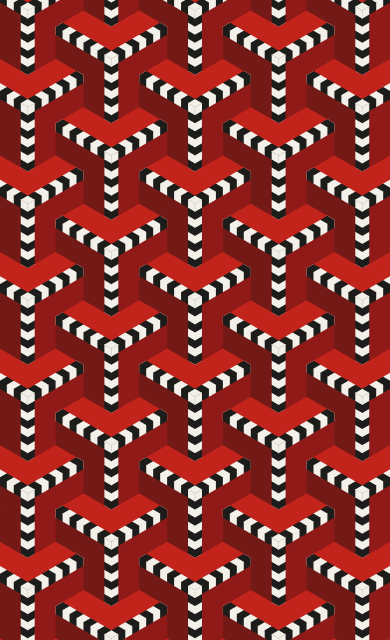
Write a Shadertoy shader that draws this pattern.

```glsl
// Interlocking isometric red tripods with black and white striped cube edges.

const float COLUMNS = 4.663;         // tripod columns across the canvas
const float SQRT3 = 1.7320508;
const float HALF_SQRT3 = 0.8660254;
const float PERIOD = 12.0;           // vertical repeat, in small cube edges
const float ARM_LENGTH = 8.0;
const float FACE_WIDTH = 4.0;

const vec3 TOP_RED = vec3(0.76, 0.14, 0.11);
const vec3 LEFT_RED = vec3(0.45, 0.10, 0.09);
const vec3 RIGHT_RED = vec3(0.565, 0.10, 0.09);
const vec3 INK = vec3(0.11, 0.11, 0.10);
const vec3 IVORY = vec3(0.95, 0.94, 0.91);
const vec3 SEAM = vec3(0.82, 0.81, 0.77);

vec2 rotate(vec2 p, float angle) {
    float c = cos(angle), s = sin(angle);
    return mat2(c, s, -s, c) * p;
}

float coverage(float dist, float pixel) {
    return clamp(0.5 - dist / pixel, 0.0, 1.0);
}

// Isometric heights above a valley (x) and below a peak (y).
vec2 isoHeights(vec2 p) {
    float slope = abs(p.x) / SQRT3;
    return vec2(p.y - slope, p.y + slope);
}

// V-shaped face opening upward from the tripod centre.
float chevronDistance(vec2 p) {
    vec2 h = isoHeights(p);
    return HALF_SQRT3 * max(max(-h.x, h.x - FACE_WIDTH), h.y - ARM_LENGTH);
}

// Row of small cubes pointing upward from the tripod centre.
float armDistance(vec2 p) {
    vec2 h = isoHeights(p);
    float ends = HALF_SQRT3 * max(-h.x, h.y - ARM_LENGTH);
    return max(abs(p.x) - HALF_SQRT3, ends);
}

vec3 armColor(vec2 p, float pixel) {
    float along = isoHeights(p).y;
    // Alternate cubes, with the central one ivory
    float wave = abs(mod(along + 0.5, 2.0) - 1.0);
    vec3 color = mix(IVORY, INK, coverage(HALF_SQRT3 * (0.5 - wave), pixel));
    // Fine edges on the central cube
    float seam = max(abs(p.x) - 0.04, along - 1.0);
    return mix(color, SEAM, coverage(seam, pixel));
}

vec3 faceColor(int side) {
    return side == 0 ? TOP_RED : (side == 1 ? LEFT_RED : RIGHT_RED);
}

// Adds one tripod to the weighted face and arm colours.
void addTripod(vec2 p, float pixel, inout vec4 faces, inout vec4 arms) {
    for (int side = 0; side < 3; side++) {
        vec2 q = rotate(p, -radians(120.0) * float(side));
        float faceCover = coverage(chevronDistance(q), pixel);
        float armCover = coverage(armDistance(-q), pixel);
        faces += faceCover * vec4(faceColor(side), 1.0);
        arms += armCover * vec4(armColor(-q, pixel), 1.0);
    }
}

void mainImage(out vec4 fragColor, in vec2 fragCoord) {
    // One unit is the edge of a small cube
    float scale = COLUMNS * PERIOD * HALF_SQRT3 / iResolution.x;
    vec2 p = (fragCoord - 0.5 * iResolution.xy) * scale - vec2(0.0, 2.45);

    // Neighbouring tripods on a triangular lattice
    vec4 faces = vec4(0.0), arms = vec4(0.0);
    float nearColumn = round(p.x / (PERIOD * HALF_SQRT3));
    for (int i = -1; i <= 1; i++) {
        float column = nearColumn + float(i);
        float shift = 0.5 * column;
        float nearRow = round(p.y / PERIOD - shift);
        for (int j = -1; j <= 1; j++) {
            float row = nearRow + float(j);
            vec2 center = PERIOD * vec2(column * HALF_SQRT3, row + shift);
            addTripod(p - center, scale, faces, arms);
        }
    }

    // Striped arms over the red faces
    vec3 color = faces.rgb / max(faces.a, 0.001);
    color = color * (1.0 - min(arms.a, 1.0)) + arms.rgb / max(arms.a, 1.0);
    fragColor = vec4(color, 1.0);
}
```
